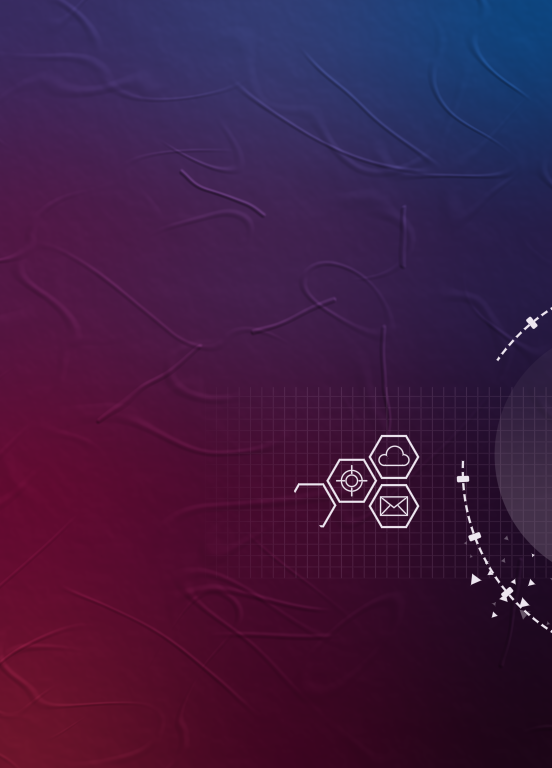
Give the GLSL for this background, as a Shadertoy shader.

```glsl
// Draws blue to crimson cracked plaster with a fine grid, hexagon icons and a dashed dial.

// Lengths are fractions of the canvas height
const float GRID_STEP = 0.0148;
const vec2 GRID_LOW = vec2(0.267, 0.247), GRID_HIGH = vec2(0.8, 0.496);
const float HEX_APOTHEM = 0.0273;
const float LINE = 0.0014;
const vec2 CLOUD_AT = vec2(0.513, 0.405);
const vec2 TARGET_AT = vec2(0.458, 0.374);
const vec2 MAIL_AT = vec2(0.513, 0.341);
const vec2 OPEN_HEX_AT = vec2(0.405, 0.342);
const vec2 DIAL_AT = vec2(0.8516, 0.388);
const float DIAL_RADIUS = 0.249;
const float DASH_STEP = 0.0145;
const vec4 MARK_ANGLES = vec4(0.878, -0.047, -0.356, -0.696);
const vec2 DISC_AT = vec2(0.811, 0.4075);
const float DISC_RADIUS = 0.167;
const float SHARD_CELL = 0.026;
const float RELIEF = 0.42;
const vec2 LIGHT_STEP = vec2(0.0016, 0.0026);
const vec3 INK = vec3(0.93, 0.90, 0.94);
const vec3 GRID_INK = vec3(0.75, 0.60, 0.75);
const vec3 DISC_INK = vec3(0.50, 0.44, 0.52);

// Long creases: start, end
const vec4 CREASES[6] = vec4[6](
    vec4(.332, .564, .436, .609), vec4(.527, .733, .521, .655),
    vec4(.237, .771, .341, .720), vec4(.130, .453, .260, .548),
    vec4(.505, .570, .505, .440), vec4(.684, .271, .655, .134));

float hash(vec2 p) {
    vec3 q = fract(p.xyx * 0.1031);
    q += dot(q, q.yzx + 33.33);
    return fract((q.x + q.y) * q.z);
}

float noise(vec2 p) {
    vec2 i = floor(p), f = fract(p);
    f = f * f * (3.0 - 2.0 * f);
    return mix(mix(hash(i), hash(i + vec2(1, 0)), f.x),
               mix(hash(i + vec2(0, 1)), hash(i + 1.0), f.x), f.y);
}

mat2 turn(float a) { return mat2(cos(a), sin(a), -sin(a), cos(a)); }

// Coverage of a filled shape, and of a line along its edge
float fill(float d) { float px = 0.7 / iResolution.y; return 1.0 - smoothstep(-px, px, d); }
float stroke(float d, float w) { return fill(abs(d) - w); }

float sdSegment(vec2 p, vec2 a, vec2 b) {
    vec2 v = b - a, q = p - a;
    return length(q - v * clamp(dot(q, v) / dot(v, v), 0.0, 1.0));
}
float sdBox(vec2 p, vec2 b) { p = abs(p) - b; return length(max(p, 0.0)) + min(max(p.x, p.y), 0.0); }
float sdHex(vec2 p) { p = abs(p); return max(p.y, dot(p, vec2(0.866, 0.5))) - HEX_APOTHEM; }
float sdTriangle(vec2 p, float r) { return max(abs(p.x) * 0.866 + p.y * 0.5, -p.y) - r; }

// Blend of four colours from bottom to top
vec3 column(float y, vec3 a, vec3 b, vec3 c, vec3 d) {
    vec3 t = smoothstep(vec3(0, 1, 2), vec3(1, 2, 3), vec3(y * 3.0));
    return mix(mix(mix(a, b, t.x), c, t.y), d, t.z);
}

vec3 wash(vec2 uv) {
    vec3 left = column(uv.y, vec3(.43, .08, .17), vec3(.39, .04, .19), vec3(.32, .09, .27), vec3(.22, .17, .38));
    vec3 mid = column(uv.y, vec3(.25, .02, .13), vec3(.27, .04, .18), vec3(.26, .13, .31), vec3(.20, .24, .46));
    vec3 right = column(uv.y, vec3(.11, .02, .09), vec3(.12, .04, .15), vec3(.15, .11, .28), vec3(.05, .27, .50));
    return mix(mix(left, mid, smoothstep(0.0, 0.55, uv.x)), right, smoothstep(0.45, 1.0, uv.x));
}

// Plaster height: grain, knife folds and long creases
float plaster(vec2 p) {
    vec2 w = p + 0.06 * vec2(noise(p * 7.0), noise(p * 7.0 + 17.0));
    float h = 0.35 * noise(p * 28.0) + 0.18 * noise(p * 70.0) + 0.09 * noise(p * 150.0);
    for (float k = 0.0; k < 3.0; k++) {
        float edge = abs(noise(turn(0.7 * k - 0.75) * w * vec2(6, 15) + 23.0 * k) - 0.5);
        h += 0.5 * (1.0 - smoothstep(0.0, 0.05, edge)) * smoothstep(0.45, 0.75, noise(p * 8.0 + 9.0 * k));
    }
    vec2 bend = p + 0.016 * (vec2(noise(p * 22.0), noise(p * 22.0 + 5.0)) - 0.5);
    for (int i = 0; i < 6; i++)
        h += 0.8 * (1.0 - smoothstep(0.0, 0.0045, sdSegment(bend, CREASES[i].xy, CREASES[i].zw)));
    return h;
}

float icons(vec2 p) {
    vec2 c = p - CLOUD_AT, t = p - TARGET_AT, m = p - MAIL_AT, o = p - OPEN_HEX_AT;
    float ink = stroke(min(abs(sdHex(c)), min(abs(sdHex(t)), abs(sdHex(m)))), LINE);
    ink = max(ink, stroke(sdHex(o), LINE) * fill(-0.007 - dot(o, vec2(0.803, 0.596))));
    // Cloud
    float cloud = min(length(c - vec2(0.001, 0.003)) - 0.011, sdBox(c + vec2(0, 0.006), vec2(0.012, 0.005)));
    cloud = min(cloud, length(vec2(abs(c.x) - 0.0125, c.y + 0.004)) - 0.007);
    // Target
    float r = length(t), rings = min(abs(r - 0.0135), abs(r - 0.0075));
    vec2 a = abs(t);
    float ticks = sdBox(vec2(max(a.x, a.y) - 0.0145, min(a.x, a.y)), vec2(0.005, 0.0001));
    // Envelope
    vec2 e = vec2(abs(m.x), m.y), corner = vec2(0.0175, 0.012);
    float mail = min(sdSegment(e, corner, vec2(0, -0.002)), sdSegment(e, corner * vec2(1, -1), vec2(0.005, 0.001)));
    mail = min(mail, abs(sdBox(m, corner)));
    return max(ink, stroke(min(min(abs(cloud), mail), min(rings, ticks)), 0.0009));
}

float dial(vec2 p) {
    vec2 c = p - DIAL_AT;
    float angle = atan(c.y, -c.x), r = length(c) - DIAL_RADIUS;
    float dash = (abs(fract(angle * DIAL_RADIUS / DASH_STEP) - 0.5) - 0.32) * DASH_STEP;
    float gap = min(angle - 0.05, 0.61 - angle) * DIAL_RADIUS;
    float d = max(max(abs(r) - 0.0015, dash), gap);
    for (int i = 0; i < 4; i++)
        d = min(d, sdBox(vec2(r, (angle - MARK_ANGLES[i]) * DIAL_RADIUS), vec2(0.006, 0.002)) - 0.002);
    return fill(d);
}

// Loose triangles along the lower left of the dial
float shards(vec2 p) {
    float ink = 0.0;
    for (int k = 0; k < 9; k++) {
        vec2 id = floor(p / SHARD_CELL) + vec2(k % 3 - 1, k / 3 - 1);
        float size = hash(id + 3.0), pick = hash(id + 41.0);
        vec2 at = (id + 0.2 + 0.6 * vec2(hash(id + 11.0), hash(id + 29.0))) * SHARD_CELL;
        float off = abs(length(at - DIAL_AT) - DIAL_RADIUS + 0.012);
        float shown = step(off, 0.045) * step(abs(at.y - 0.235), 0.065) * step(0.25, pick);
        float shape = fill(sdTriangle(turn(6.283 * pick) * (p - at), mix(0.001, 0.0045, size * size)));
        ink = max(ink, shape * shown * mix(0.35, 1.0, step(0.45, hash(id + 57.0))));
    }
    return ink;
}

void mainImage(out vec4 fragColor, in vec2 fragCoord) {
    vec2 p = fragCoord / iResolution.y;
    // Lit plaster
    float slope = clamp(plaster(p) - plaster(p + LIGHT_STEP), -0.9, 0.9);
    vec3 col = wash(fragCoord / iResolution.xy) * (1.0 + RELIEF * slope) + 0.05 * max(slope, 0.0);
    // Grid fading in from the left
    vec2 cell = abs(fract((p - GRID_LOW) / GRID_STEP + 0.5) - 0.5) * GRID_STEP;
    float grid = max(stroke(cell.x, 0.0006), 0.7 * stroke(cell.y, 0.0006));
    grid *= fill(sdBox(p - 0.5 * (GRID_LOW + GRID_HIGH), 0.5 * (GRID_HIGH - GRID_LOW)));
    col = mix(col, GRID_INK, 0.17 * grid * smoothstep(0.22, 0.42, p.x));
    // Translucent disc, brighter below
    float haze = mix(0.38, 0.10, smoothstep(0.32, 0.53, p.y));
    col = mix(col, DISC_INK, haze * fill(length(p - DISC_AT) - DISC_RADIUS));
    // White line work
    col = mix(col, INK, max(icons(p), max(dial(p), shards(p))));
    fragColor = vec4(col, 1.0);
}
```
